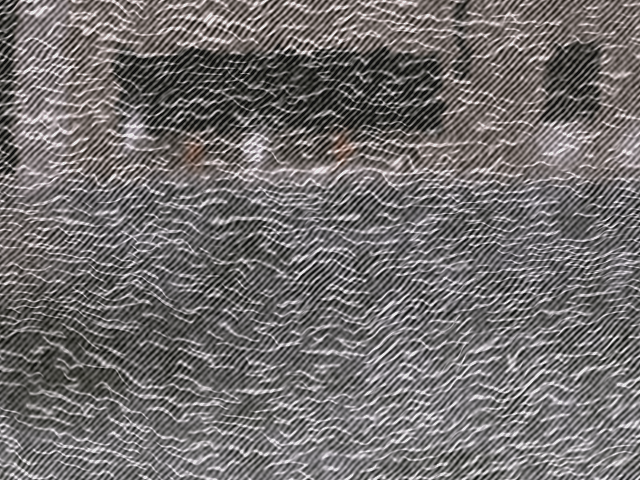
This texture is drawn by a WebGL 1 fragment shader. Its source:

```glsl
precision highp float;
uniform vec2 u_resolution;

#define HATCH_FREQ 96.0
#define HATCH_ANGLE 0.80
#define HATCH_GAIN 0.215
#define RIPPLE_FREQ 43.0
#define RIPPLE_WIDTH 0.0032
#define RIPPLE_GAIN 0.42
#define STROKE_FREQ 36.0
#define GRAIN_GAIN 0.20
#define BASE_LIFT 0.035

float hash(vec2 p) {
  vec3 q = fract(vec3(p.xyx) * 0.1031);
  q += dot(q, q.yzx + 33.33);
  return fract((q.x + q.y) * q.z);
}

float noise(vec2 p) {
  vec2 cell = floor(p), f = fract(p);
  f = f * f * (3.0 - 2.0 * f);
  float low = mix(hash(cell), hash(cell + vec2(1.0, 0.0)), f.x);
  float high = mix(hash(cell + vec2(0.0, 1.0)), hash(cell + 1.0), f.x);
  return mix(low, high, f.y);
}

// Soft-edged rectangle between two corners
float box(vec2 p, vec2 lo, vec2 hi) {
  const float soft = 0.011;
  vec2 inside = smoothstep(lo - soft, lo + soft, p) * (1.0 - smoothstep(hi - soft, hi + soft, p));
  return inside.x * inside.y;
}

float blob(vec2 p, vec2 center, vec2 radius) {
  vec2 d = (p - center) / radius;
  return exp(-dot(d, d));
}

float darkCorner(vec2 p) {
  return blob(p, vec2(0.14, 0.24), vec2(0.34, 0.18));
}

// Blurred wall, openings and ground
vec3 scene(vec2 p) {
  const vec3 wall = vec3(0.40, 0.365, 0.35);
  const vec3 dark = vec3(0.12, 0.125, 0.11);
  const vec3 pale = vec3(0.65, 0.62, 0.65);
  const vec3 orange = vec3(0.46, 0.32, 0.26);

  float patches = noise(p * 6.0 + 3.0) * 0.4 + noise(p * vec2(17.0, 24.0)) * 0.6;
  vec3 ground = mix(vec3(0.25, 0.25, 0.235), vec3(0.39, 0.38, 0.40), patches);
  ground = mix(ground, vec3(0.17, 0.17, 0.145), darkCorner(p) * (1.0 - 0.6 * patches));
  ground += 0.08 * (1.0 - smoothstep(0.0, 0.30, p.y - 0.12 * p.x));
  ground = mix(ground, wall, 0.7 * blob(p, vec2(0.02, 0.50), vec2(0.13, 0.12)));

  vec3 color = mix(ground, wall, smoothstep(0.59, 0.66, p.y));
  color = mix(color, dark, 0.88 * box(p, vec2(0.24, 0.72), vec2(0.92, 0.895)));
  color = mix(color, dark, 0.35 * box(p, vec2(0.25, 0.655), vec2(0.86, 0.72)));
  float lean = 0.12 * (p.y - 0.82);
  color = mix(color, dark, 0.7 * box(p - vec2(lean, 0.0), vec2(1.14, 0.74), vec2(1.245, 0.91)));
  color = mix(color, dark, 0.7 * box(p, vec2(0.95, 0.84), vec2(0.975, 1.1)));
  color = mix(color, dark, 0.8 * box(p, vec2(-0.1, 0.64), vec2(0.03, 1.1)));
  color = mix(color, vec3(0.49, 0.46, 0.47), 0.8 * box(p, vec2(0.035, 0.60), vec2(0.14, 1.1)));
  color = mix(color, pale, 0.4 * blob(p, vec2(0.66, 0.635), vec2(0.26, 0.016)));

  // Bright and warm spots along the wall's foot
  color = mix(color, pale, blob(p, vec2(0.277, 0.73), vec2(0.024, 0.045)));
  color = mix(color, pale, blob(p, vec2(0.535, 0.69), vec2(0.022, 0.04)));
  color = mix(color, pale, 0.8 * blob(p, vec2(1.165, 0.695), vec2(0.055, 0.05)));
  color = mix(color, pale, 0.7 * blob(p, vec2(1.32, 0.69), vec2(0.04, 0.05)));
  color = mix(color, orange, 0.7 * blob(p, vec2(0.40, 0.685), vec2(0.02, 0.03)));
  return mix(color, orange, 0.7 * blob(p, vec2(0.715, 0.69), vec2(0.022, 0.035)));
}

// Short crooked strokes: x is the bright crest, y the shadow beneath it
vec2 ripples(vec2 p, float freq, float seed) {
  vec2 q = p + seed;
  float warp = 2.0 * noise(q * vec2(13.0, 10.0)) + 0.6 * noise(q * vec2(52.0, 28.0));
  float slope = mix(9.0, -10.0, smoothstep(0.1, 1.1, p.x)) * (1.0 - smoothstep(0.3, 0.7, p.y));
  float phase = p.y * freq + warp + slope * (p.x - 0.6);
  float row = floor(phase);
  float offset = (fract(phase) - 0.5) / freq;
  float stroke = noise(vec2(p.x * STROKE_FREQ + 9.0 * hash(vec2(row, seed)), row * 7.3 + seed));
  float sparse = 0.14 * smoothstep(0.8, 1.1, p.x) * smoothstep(0.5, 0.7, p.y);
  float mask = smoothstep(0.32, 0.64, stroke - sparse);
  float crest = offset / RIPPLE_WIDTH;
  float shade = (offset + 1.6 * RIPPLE_WIDTH) / RIPPLE_WIDTH;
  return mask * vec2(exp(-crest * crest), exp(-shade * shade));
}

// Fine slanted lines, slightly jogged by the ripples
float hatch(vec2 p) {
  float across = p.x * sin(HATCH_ANGLE) - p.y * cos(HATCH_ANGLE);
  float jog = 0.4 * noise(p * vec2(24.0, 40.0)) + 0.7 * noise(p * 6.0);
  float strength = 0.5 + 0.9 * noise(p * vec2(14.0, 20.0) + 7.0);
  strength *= 1.0 - 0.4 * darkCorner(p);
  return strength * sin(6.2832 * (across * HATCH_FREQ + jog));
}

void main() {
  vec2 p = gl_FragCoord.xy / u_resolution.y;
  vec2 ragged = vec2(noise(p * 45.0), noise(p * 45.0 + 31.0)) - 0.5;
  vec3 color = scene(p + 0.026 * ragged) + BASE_LIFT;

  vec2 strokes = ripples(p, RIPPLE_FREQ, 2.7) + 0.9 * ripples(p, RIPPLE_FREQ * 0.86, 19.4);
  float crest = min(strokes.x, 1.0);
  float lines = hatch(p);
  float light = HATCH_GAIN * lines * (1.0 - 0.15 * crest);
  light += RIPPLE_GAIN * crest * (1.0 + 0.15 * lines) - 0.07 * strokes.y;
  light += GRAIN_GAIN * (noise(p * 150.0) - 0.5);

  color += light * vec3(1.0, 0.965, 1.0);
  gl_FragColor = vec4(clamp(color, 0.05, 0.92), 1.0);
}
```
